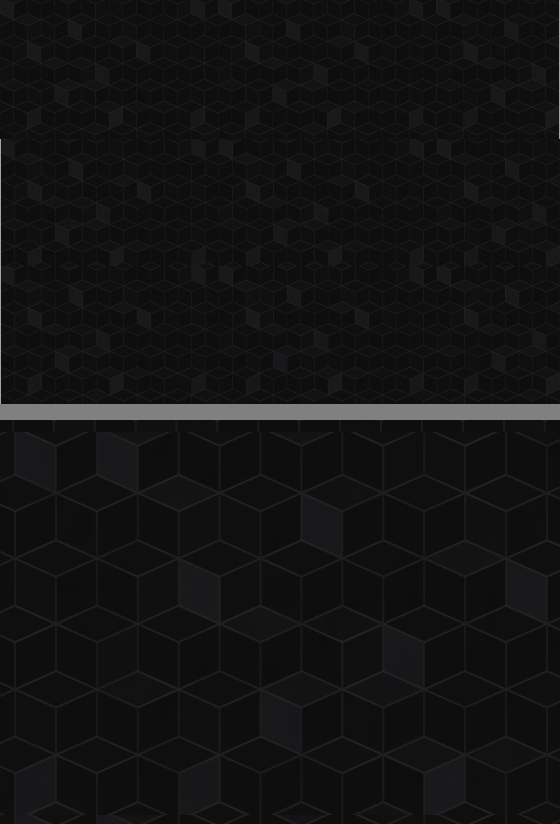
Top, the full canvas; bottom, a detail of the centre.
This pattern is drawn by a WebGL 2 fragment shader. Its source:

```glsl
#version 300 es
precision highp float;

uniform vec2 u_resolution;
out vec4 fragColor;

// Lengths are in cube widths
const float CUBES_ACROSS = 20.53;
const float ROW_STEP = 0.80;
const float RISE = 0.223;
const float LINE_HALF = 0.013;
const float TILE_CUBES = 8.0;
const float SHEET_SHIFT = 0.027;

const vec3 BASE = vec3(0.054, 0.054, 0.055);
const vec3 LIT = vec3(0.098, 0.098, 0.108);
const vec3 EDGE = vec3(0.150, 0.150, 0.155);
const vec3 MARGIN = vec3(0.85);

// Lit side faces per row: first cube, step, count
const vec3 LIT_RULE[7] = vec3[7](
    vec3(7, 1, 2), vec3(2, 8, 1), vec3(1, 4, 2), vec3(3, 8, 1),
    vec3(2, 8, 1), vec3(0, 3, 3), vec3(0, 1, 0));

float hash(vec3 p) {
    p = fract(p * vec3(0.1031, 0.1030, 0.0973));
    p += dot(p, p.yzx + 33.33);
    return fract((p.x + p.y) * p.z);
}

vec2 gradientAt(vec2 corner) {
    float angle = 6.2832 * hash(vec3(corner, 7.0));
    return vec2(cos(angle), sin(angle));
}

float gradientNoise(vec2 p) {
    vec2 i = floor(p), f = fract(p);
    vec2 u = f * f * (3.0 - 2.0 * f);
    float a = dot(gradientAt(i), f);
    float b = dot(gradientAt(i + vec2(1, 0)), f - vec2(1, 0));
    float c = dot(gradientAt(i + vec2(0, 1)), f - vec2(0, 1));
    float d = dot(gradientAt(i + 1.0), f - 1.0);
    return mix(mix(a, b, u.x), mix(c, d, u.x), u.y);
}

float stroke(float dist, float halfWidth, float pixel) {
    return 1.0 - smoothstep(halfWidth - 0.5 * pixel, halfWidth + 0.5 * pixel, dist);
}

// 0 at the sides of a cube, 1 at its middle
float ridge(float x) {
    return 1.0 - abs(2.0 * fract(x) - 1.0);
}

float rowStagger(float row) {
    return 0.5 * (1.0 - mod(row, 2.0));
}

// Face brightness: 0 top, 1 left, 2 right
float faceLight(float face, float cell, float row) {
    float column = mod(cell, TILE_CUBES);
    float chance = hash(vec3(column + 3.0, row + 11.0, face + 5.0));
    float faint = face < 0.5 ? 0.10 + 0.40 * smoothstep(0.72, 0.95, chance)
                             : 0.22 * smoothstep(0.70, 1.0, chance);
    vec3 rule = LIT_RULE[int(clamp(row + 1.0, 0.0, 6.0))];
    float along = mod(column - rule.x, TILE_CUBES);
    bool chosen = mod(along, rule.y) < 0.5 && along < rule.y * rule.z - 0.5;
    float litFace = row > 3.5 ? 2.0 : 1.0;
    return chosen && face == litFace ? 0.80 + 0.25 * chance : faint;
}

vec3 cubeSheet(vec2 p, float pixel) {
    // The roof of the next row rises into this one
    float row = floor(p.y / ROW_STEP);
    float nextRoof = (row + 1.0) * ROW_STEP - RISE * ridge(p.x - rowStagger(row + 1.0));
    if (p.y > nextRoof) row += 1.0;

    float x = p.x - rowStagger(row);
    float y = p.y - row * ROW_STEP;
    float fx = fract(x);
    float roof = RISE * ridge(x);
    bool onTop = y < roof;
    float face = onTop ? 0.0 : (fx < 0.5 ? 1.0 : 2.0);

    // Faces
    vec3 color = mix(BASE, LIT, faceLight(face, floor(x), row));
    color *= 1.0 + 0.06 * gradientNoise(p * 3.0);

    // Slanted and upright edges
    float floorY = ROW_STEP - RISE + roof;
    float slantDist = min(abs(abs(y) - roof), abs(floorY - y));
    slantDist *= inversesqrt(1.0 + 4.0 * RISE * RISE);
    float uprightDist = onTop ? 1.0 : min(abs(fx - 0.5), min(fx, 1.0 - fx));
    float wear = 0.80 + 0.35 * gradientNoise(p * 1.3 + 4.0);
    float slant = 0.85 * stroke(slantDist, LINE_HALF, pixel);
    float upright = 0.55 * stroke(uprightDist, LINE_HALF, pixel);
    return mix(color, EDGE, clamp(max(slant, upright) * wear, 0.0, 1.0));
}

void main() {
    float pixel = CUBES_ACROSS / u_resolution.x;
    vec2 p = vec2(gl_FragCoord.x, u_resolution.y - gl_FragCoord.y) * pixel;

    // Three stacked sheets, unevenly overlapped
    bool first = p.y < 5.08;
    float firstRow = first ? 0.722 : (p.y < 9.76 ? 5.829 : 10.48);
    float shift = first ? 0.0 : SHEET_SHIFT;
    vec3 color = cubeSheet(p - vec2(shift, firstRow), pixel);

    // Pale sliver where a sheet stops short of the side
    float inset = first ? CUBES_ACROSS - p.x : p.x;
    float sliver = clamp((SHEET_SHIFT - inset) / pixel + 0.5, 0.0, 1.0);
    fragColor = vec4(mix(color, MARGIN, sliver), 1.0);
}
```
